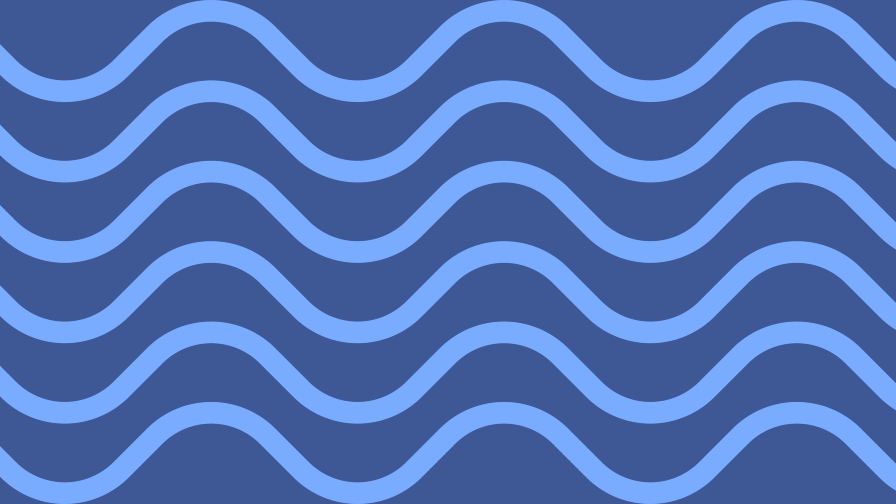
This pattern is drawn by a WebGL 2 fragment shader. Its source:

```glsl
#version 300 es
precision highp float;
// Six stacked light blue wavy bands on a darker blue ground.
// Each wave joins circular arcs with 45 degree straights; symmetry folds
// it to a quarter period, where the distance has a simple formula.

uniform vec2 u_resolution;
out vec4 fragColor;

// Lengths in canvas heights
const int   WAVE_COUNT  = 6;
const float SPACING     = 0.1595;
const float PERIOD      = 0.581;
const float WAVE_HEIGHT = 0.1595; // trough to crest, along the centre line
const float BAND_WIDTH  = 0.043;
const float CREST_X     = 0.1111; // crest offset from the canvas centre

const vec3 GROUND_COLOR = vec3(0.243, 0.345, 0.588);
const vec3 BAND_COLOR   = vec3(0.475, 0.670, 1.0);

// Distance to the centre line of a wave with a crest at x = 0, midline y = 0
float waveDistance(vec2 p, float period, float waveHeight) {
    float halfPeriod = 0.5 * period;

    // Mirror about the crest, then turn the trough half onto the crest half
    p.x = abs(p.x - period * round(p.x / period));
    if (p.x > 0.5 * halfPeriod) p = vec2(halfPeriod - p.x, -p.y);

    // Radius that lets the arcs meet the 45 degree straights smoothly
    float radius = (halfPeriod - waveHeight) / (2.0 * sqrt(2.0) - 2.0);
    vec2 q = p - vec2(0.0, 0.5 * waveHeight - radius);

    // Arc inside the 45 degree wedge, tangent line outside it
    float reach = q.y > q.x ? length(q) : (q.x + q.y) * sqrt(0.5);
    return abs(reach - radius);
}

// Smooth coverage of a band of the given width
float bandCoverage(float dist, float width, float pixel) {
    return 1.0 - smoothstep(-0.5 * pixel, 0.5 * pixel, dist - 0.5 * width);
}

void main() {
    vec2 p = (gl_FragCoord.xy - 0.5 * u_resolution) / u_resolution.y;
    float pixel = 1.25 / u_resolution.y;

    // Nearest of the stacked waves
    float dist = 1.0;
    for (int i = 0; i < WAVE_COUNT; i++) {
        float midline = (float(i) - 0.5 * float(WAVE_COUNT - 1)) * SPACING;
        vec2 local = p - vec2(CREST_X, midline);
        dist = min(dist, waveDistance(local, PERIOD, WAVE_HEIGHT));
    }

    float band = bandCoverage(dist, BAND_WIDTH, pixel);
    fragColor = vec4(mix(GROUND_COLOR, BAND_COLOR, band), 1.0);
}
```
